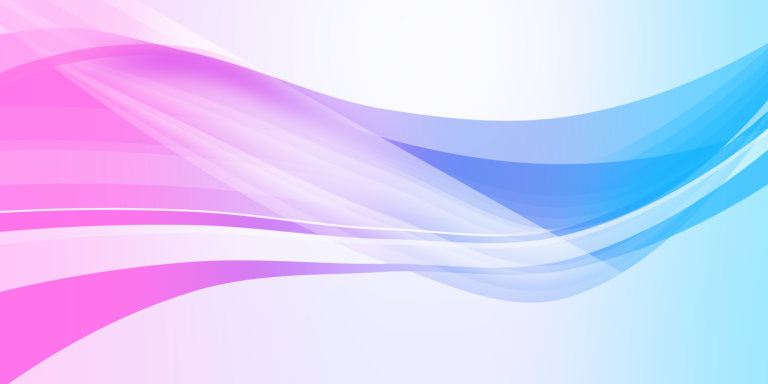
Write a WebGL 1 fragment shader that draws this background.

```glsl
precision highp float;
// Translucent ribbons sweeping from pink through violet and blue to cyan.
// Each ribbon fills the gap between two splines; a fan of pale light
// crosses them diagonally. Space: x in 0..2, y in 0..1.
uniform vec2 u_resolution;
const vec3 WHITE = vec3(1.0);
const vec3 PINK = vec3(1.0, 0.39, 0.91);
const vec3 MAGENTA = vec3(0.84, 0.25, 0.92);
const vec3 CYAN = vec3(0.06, 0.70, 1.0);

float hermite(float a, float b, float ta, float tb, float t) {
  float t2 = t * t, t3 = t2 * t;
  return mix(a, b, 3.0 * t2 - 2.0 * t3) + ta * (t - 2.0 * t2 + t3) + tb * (t3 - t2);
}

// Smooth curve through five heights at x = 0, 0.5, 1, 1.5 and 2.
float curve(float x, vec4 k, float last) {
  float t = x * 2.0;
  float t1 = 0.5 * (k.z - k.x), t2 = 0.5 * (k.w - k.y), t3 = 0.5 * (last - k.z);
  if (t < 1.0) return hermite(k.x, k.y, 2.0 * (k.y - k.x) - t1, t1, t);
  if (t < 2.0) return hermite(k.y, k.z, t1, t2, t - 1.0);
  if (t < 3.0) return hermite(k.z, k.w, t2, t3, t - 2.0);
  return hermite(k.w, last, t3, 2.0 * (last - k.w) - t3, t - 3.0);
}

// Coverage of the strip between two heights.
float band(float y, float top, float bottom, float soft) {
  return smoothstep(-soft, soft, y - bottom) * smoothstep(-soft, soft, top - y);
}

float thread(float y, float center, float width, float soft) {
  return 1.0 - smoothstep(width, width + 2.0 * soft, abs(y - center));
}

float fadeOut(float a, float b, float x) { return 1.0 - smoothstep(a, b, x); }

vec3 ribbonColor(float x) {
  vec3 c = mix(PINK, vec3(0.70, 0.42, 0.97), smoothstep(0.25, 0.95, x));
  c = mix(c, vec3(0.29, 0.47, 0.95), smoothstep(0.85, 1.25, x));
  return mix(c, CYAN, smoothstep(1.3, 1.85, x));
}

vec3 backdrop(vec2 p) {
  vec3 c = mix(vec3(1.0, 0.82, 0.98), vec3(0.92, 0.925, 1.0), smoothstep(-0.1, 1.05, p.x));
  c = mix(c, vec3(0.62, 0.91, 1.0), smoothstep(1.25, 2.1, p.x));
  vec2 d = p - vec2(1.12, 0.88);
  return mix(c, WHITE, 0.85 * exp(-4.0 * dot(d, d)));
}

void main() {
  vec2 p = gl_FragCoord.xy / u_resolution * vec2(2.0, 1.0);
  float x = p.x, y = p.y, soft = 0.8 / u_resolution.y;

  // Edges of the ribbons, roughly from top to bottom
  float hump = (x - 0.2) / 0.2;
  float crest = curve(x, vec4(0.90, 0.86, 0.716, 0.70), 0.888) + 0.03 * exp(-hump * hump);
  float shoulder = curve(x, vec4(0.78, 0.846, 0.641, 0.573), 0.667);
  float cyanTop = curve(x, vec4(0.50, 0.50, 0.505, 0.5625), 0.875);
  float bodyLow = curve(x, vec4(0.896, 0.766, 0.57, 0.405), 0.74);
  float sashTop = curve(x, vec4(0.448, 0.451, 0.404, 0.415), 0.71);
  float sashLow = curve(x, vec4(0.396, 0.414, 0.378, 0.395), 0.665);
  float tailTop = curve(x, vec4(0.24, 0.318, 0.313, 0.33), 0.61);
  float tailLow = curve(x, vec4(-0.015, 0.24, 0.292, 0.302), 0.52);
  float keel = curve(x, vec4(0.935, 0.575, 0.318, 0.232), 0.674);
  float beam = 1.198 - 0.56 * x;
  vec3 tint = ribbonColor(x), col = backdrop(p);

  // Upper veil, lower lobe and the rays entering from the corner
  col = mix(col, tint, 0.43 * band(y, crest, min(shoulder, crest), soft));
  float lobe = band(y, min(bodyLow, crest), keel, soft) * smoothstep(0.6, 1.1, x);
  col = mix(col, tint, 0.40 * lobe);
  for (int i = 0; i < 3; i++) {
    float top = beam - 0.05 - 0.08 * float(i);
    col = mix(col, PINK, 0.20 * band(y, top, max(keel, top - 0.13), soft) * fadeOut(0.2, 0.8, x));
  }

  // Pink body, split into flat stripes of differing strength
  float depth = max(0.78 - 0.15 * x * x - sashTop, 0.02);
  float fs = soft / depth;
  vec4 cuts = vec4(0.21, 0.48, 0.56, 0.83);
  vec4 steps = smoothstep(cuts - fs, cuts + fs, vec4((y - sashTop) / depth));
  float stripes = 0.66 + dot(steps, vec4(-0.18, 0.12, 0.12, 0.10));
  col = mix(col, tint, stripes * band(y, shoulder, sashTop, soft)
    * mix(0.42, 1.0, fadeOut(0.2, 1.0, x)) * fadeOut(0.95, 1.4, x));

  // Blue body with nested folds, then the cyan wing
  for (int i = 0; i < 4; i++) {
    float fold = band(y, shoulder, mix(bodyLow, shoulder, float(i) * 0.17), soft);
    col = mix(col, tint, fold * smoothstep(0.8, 1.1, x) * (i == 0 ? 0.62 : 0.17));
    float wing = band(y, mix(cyanTop, bodyLow, float(i) * 0.22), bodyLow, soft);
    col = mix(col, CYAN, 0.24 * wing * smoothstep(1.45, 1.75, x));
  }

  // Pale gaps, then the two long lower ribbons
  float pale = band(y, sashLow, tailTop, soft);
  float inner = band(y, mix(sashLow, tailTop, 0.22), tailTop, soft);
  col = mix(col, WHITE, (0.55 * pale - 0.25 * inner) * smoothstep(0.0, 0.7, x));
  col = mix(col, PINK, 0.10 * inner * fadeOut(0.0, 0.7, x));
  col = mix(col, WHITE, 0.4 * band(y, bodyLow, sashTop, soft) * smoothstep(1.35, 1.6, x));
  float strength = mix(0.85, 0.40, smoothstep(0.6, 1.1, x)) + 0.2 * smoothstep(1.4, 1.9, x);
  col = mix(col, tint, strength * band(y, sashTop, sashLow, soft));
  col = mix(col, tint, strength * band(y, tailTop, tailLow, soft));

  // Diagonal fan of light; its rays bend along with the body and the keel
  float span = max(bodyLow - keel, 0.02), q = (y - keel) / span;
  float fan = band(y, beam, keel, soft);
  vec3 light = mix(vec3(1.0, 0.84, 0.98), WHITE, smoothstep(0.2, 0.9, x));
  col = mix(col, light, fan * mix(0.24, 0.46, smoothstep(0.1, 0.9, q)));
  float reach = smoothstep(0.0, 0.3, x) * mix(0.3, 1.0, fadeOut(1.2, 1.6, x));
  for (int i = 0; i < 5; i++) {
    float n = float(i), edge = 0.14 + 0.2 * n + 0.06 * sin(2.4 * n);
    float ray = smoothstep(edge - 0.28, edge, q) * fadeOut(edge, edge + 0.02 + soft / span, q);
    float power = 0.30 + 0.12 * sin(2.0 * n + 4.0);
    col = mix(col, light, power * reach * ray * step(keel, y));
  }
  col = mix(col, WHITE, 0.5 * band(y, beam, max(crest, keel), soft) * smoothstep(0.3, 0.5, x));

  // Magenta folds along the shoulder
  float arc = band(y, shoulder + 0.03, shoulder, soft) * fadeOut(0.2, 0.8, x);
  col = mix(col, vec3(1.0, 0.25, 0.85), 0.4 * arc);
  float ridge = (y - shoulder + 0.01) / 0.05;
  float glow = exp(-ridge * ridge) * smoothstep(0.15, 0.45, x) * fadeOut(0.6, 1.1, x);
  col = mix(col, mix(MAGENTA, tint, smoothstep(0.5, 0.9, x)), 0.6 * glow * band(y, crest, 0.0, soft));

  // Fine bright thread
  col = mix(col, WHITE, 0.85 * thread(y, sashTop, 0.0005, soft) * fadeOut(1.2, 1.55, x));
  gl_FragColor = vec4(col, 1.0);
}
```
